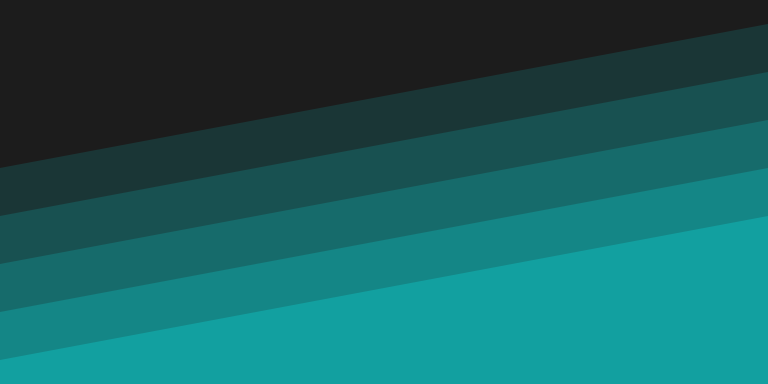
Write a Shadertoy shader that draws this background.

```glsl
#define BAND_COUNT 5
#define BAND_HEIGHT 0.125
#define TOP_EDGE 0.5625
#define RISE 0.375
#define CHARCOAL vec3(0.110, 0.110, 0.110)
#define TEAL vec3(0.070, 0.627, 0.627)

// Soft coverage of the area below a slanted edge
float coverBelow(vec2 uv, float edgeHeight, float pixel) {
    float depth = edgeHeight + RISE * uv.x - uv.y;
    return clamp(depth / pixel + 0.5, 0.0, 1.0);
}

void mainImage(out vec4 fragColor, in vec2 fragCoord) {
    vec2 uv = fragCoord / iResolution.xy;
    float pixel = length(vec2(RISE, 1.0) / iResolution.xy);

    // Each edge crossed downward adds one equal step toward teal
    float level = 0.0;
    for (int i = 0; i < BAND_COUNT; i++) {
        level += coverBelow(uv, TOP_EDGE - float(i) * BAND_HEIGHT, pixel);
    }

    vec3 color = mix(CHARCOAL, TEAL, level / float(BAND_COUNT));
    fragColor = vec4(color, 1.0);
}
```
